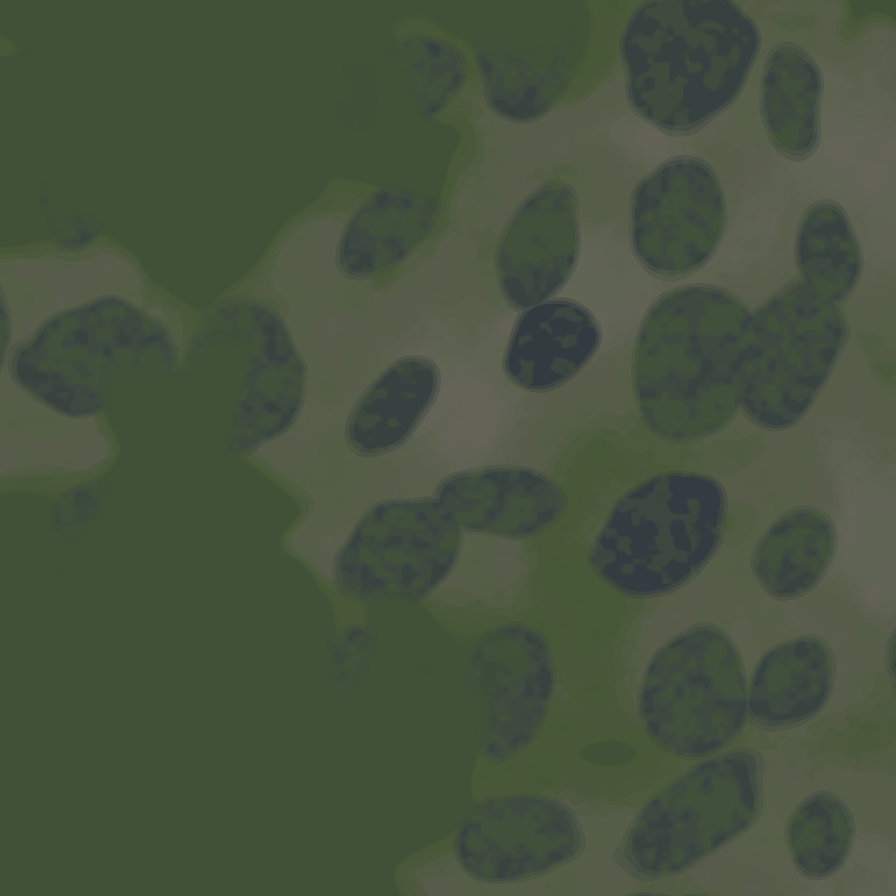
Reproduce this texture procedurally as a WebGL 1 fragment shader.

```glsl
precision highp float;
// Stained tissue under dim green light: pale stroma with mottled oval nuclei
// beside dark empty ground. Noise bounds the tissue; a jittered grid places
// one nucleus per cell. Terraced tones give faint, ragged contour lines.
uniform vec2 u_resolution;

const vec3 GROUND = vec3(0.253, 0.317, 0.215);
const vec3 OLIVE = vec3(0.278, 0.340, 0.217);
const vec3 STROMA = vec3(0.334, 0.363, 0.282);
const vec3 PALE = vec3(0.382, 0.390, 0.336);
const vec3 NUCLEUS = vec3(0.255, 0.312, 0.228);
const vec3 CHROMATIN = vec3(0.243, 0.290, 0.250);
const vec3 DEEP_STAIN = vec3(0.180, 0.212, 0.250);
const vec3 TINT = vec3(0.030, -0.008, 0.034);

const float GRID = 6.0;             // nuclei across the canvas
const float JITTER = 0.46;          // share of a grid cell
const float MIN_RADIUS = 0.036;     // long half axis, in canvas units
const float MAX_RADIUS = 0.096;
const float MAIN_TILT = 0.9;        // radians
const float TILT_SPREAD = 1.8;
const float NUCLEUS_EDGE = 0.007;   // half width of the stepped rim
const float CHROMATIN_SCALE = 66.0;
const float TISSUE_SCALE = 5.0;
const float TISSUE_ROUGHNESS = 1.75;
const float TISSUE_WARP = 0.07;     // pulls the outline into points
const float TONE_STEPS = 11.0;      // terraces in the stroma tone

float hash(vec2 p) {
  return fract(sin(dot(p, vec2(127.1, 311.7))) * 43758.5453);
}

float noise(vec2 p) {
  vec2 i = floor(p);
  vec2 f = fract(p);
  f = f * f * (3.0 - 2.0 * f);
  return mix(mix(hash(i), hash(i + vec2(1.0, 0.0)), f.x),
             mix(hash(i + vec2(0.0, 1.0)), hash(i + 1.0), f.x), f.y);
}

float fbm(vec2 p) {
  float sum = 0.0;
  float weight = 0.57;
  for (int i = 0; i < 3; i++) {
    sum += weight * noise(p);
    p = mat2(1.6, 1.2, -1.2, 1.6) * p + 7.3;
    weight *= 0.5;
  }
  return sum;
}

// Steps with steep but smooth risers
float terrace(float v, float steps) {
  v *= steps;
  return (floor(v) + smoothstep(0.36, 0.64, fract(v))) / steps;
}

// Positive inside tissue: the right side plus a band reaching to the left.
float tissueField(vec2 p) {
  float rightSide = p.x - 0.38 - 0.75 * max(p.y - 0.55, 0.0);
  float band = 0.20 - abs(p.y - 0.62 + 0.1 * p.x);
  float bias = clamp(max(rightSide, band) * 2.5, -0.35, 0.38);
  vec2 warp = vec2(noise(p * 9.0 + 61.0), noise(p * 9.0 + 83.0)) - 0.5;
  float rough = fbm((p + TISSUE_WARP * warp) * TISSUE_SCALE + 3.0) - 0.5;
  return bias + rough * TISSUE_ROUGHNESS;
}

// x: signed distance to the nearest nucleus, y: its depth of stain.
vec2 nearestNucleus(vec2 p) {
  vec2 best = vec2(1.0, 0.0);
  vec2 home = floor(p * GRID);
  float wobble = 0.26 * (noise(p * 24.0) - 0.5);
  for (int j = -1; j <= 1; j++) {
    for (int i = -1; i <= 1; i++) {
      vec2 id = home + vec2(float(i), float(j));
      vec2 shift = vec2(hash(id + 11.3), hash(id + 27.9)) - 0.5;
      vec2 q = p - (id + 0.5 + JITTER * shift) / GRID;
      float tilt = MAIN_TILT + TILT_SPREAD * (hash(id + 41.7) - 0.5);
      float c = cos(tilt);
      float s = sin(tilt);
      q = vec2(c * q.x + s * q.y, c * q.y - s * q.x);
      float longAxis = mix(MIN_RADIUS, MAX_RADIUS, hash(id + 53.1));
      float shortAxis = longAxis * mix(0.5, 0.88, hash(id + 67.7));
      float d = length(q / vec2(longAxis, shortAxis)) - 1.0 + wobble;
      d *= shortAxis;
      if (d < best.x) best = vec2(d, hash(id + 83.5));
    }
  }
  return best;
}

void main() {
  vec2 p = gl_FragCoord.xy / min(u_resolution.x, u_resolution.y);

  // Tissue: an olive margin that pales towards the middle in ragged steps
  float tissue = tissueField(p);
  float grain = noise(p * 95.0 + 13.0) - 0.5;
  float density = tissue + 1.1 * (fbm(p * 6.0 + 31.0) - 0.5);
  density = terrace(density + 0.09 * grain, TONE_STEPS);
  vec3 color = mix(GROUND, OLIVE, smoothstep(-0.01, 0.03, tissue));
  float inside = terrace(smoothstep(0.0, 0.18, tissue), 3.0);
  color = mix(color, STROMA, inside * smoothstep(-0.05, 0.32, density));
  color = mix(color, PALE, inside * smoothstep(0.55, 1.1, density));
  float blotch = terrace(fbm(p * 30.0 + 47.0) + 0.2 * grain, 6.0);
  color += TINT * inside * (blotch - 0.5);

  // Nuclei: stepped rims, a denser membrane and clumped chromatin
  vec2 nucleus = nearestNucleus(p);
  float stain = smoothstep(0.78, 1.0, nucleus.y);
  float clumps = 0.6 * noise(p * CHROMATIN_SCALE)
               + 0.4 * noise(p * CHROMATIN_SCALE * 1.9 + 5.0);
  clumps += 0.35 * (noise(p * 15.0 + 19.0) - 0.5);
  clumps += 0.08 * smoothstep(-0.016, -0.004, nucleus.x);
  float speckle = smoothstep(0.33, 0.50, clumps);
  float dense = smoothstep(0.56, 0.76, clumps);
  vec3 body = mix(NUCLEUS, CHROMATIN, max(speckle, stain));
  float depth = max(stain * (0.15 + 0.65 * speckle), 0.36 * dense);
  body = mix(body, DEEP_STAIN, depth);
  float rim = smoothstep(-NUCLEUS_EDGE, NUCLEUS_EDGE, nucleus.x);
  float cover = 1.0 - terrace(rim, 3.0);
  color = mix(color, body, cover * smoothstep(-0.1, 0.08, tissue));

  gl_FragColor = vec4(color, 1.0);
}
```
